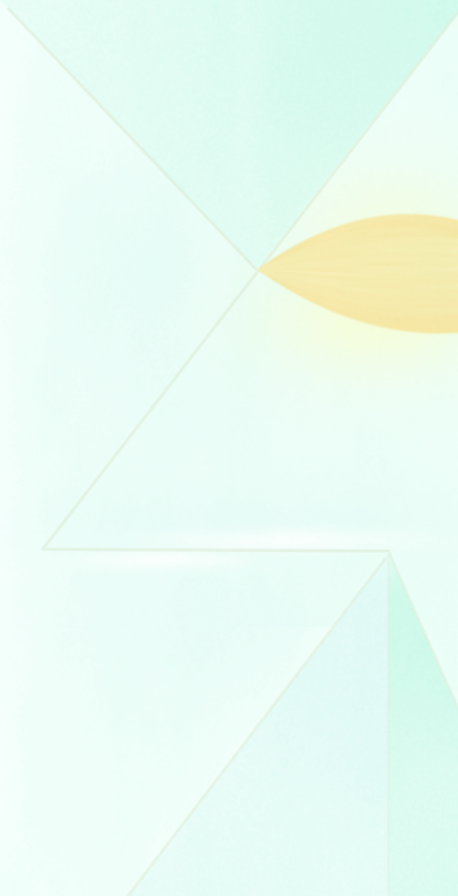
A WebGL 2 fragment shader for this background:

```glsl
#version 300 es
precision highp float;

#define PALE vec3(0.925, 0.995, 0.970)
#define MINT vec3(0.800, 0.975, 0.915)
#define ICE vec3(0.870, 0.975, 0.960)
#define GLOW vec3(0.970, 0.990, 0.820)
#define GOLD vec3(0.965, 0.895, 0.620)
#define STRAW vec3(0.960, 0.935, 0.710)
#define CREASE vec3(0.870, 0.930, 0.850)
#define LINE_WIDTH 0.0017
#define GRAIN 0.022
#define WASH 0.028

uniform vec2 u_resolution;
out vec4 fragColor;

float hash(vec2 p) {
  vec3 q = fract(vec3(p.xyx) * 0.1031);
  q += dot(q, q.yzx + 33.33);
  return fract((q.x + q.y) * q.z);
}

float noise(vec2 p) {
  vec2 i = floor(p), f = fract(p);
  f = f * f * (3.0 - 2.0 * f);
  return mix(mix(hash(i), hash(i + vec2(1, 0)), f.x),
             mix(hash(i + vec2(0, 1)), hash(i + vec2(1, 1)), f.x), f.y);
}

float fbm(vec2 p) {
  float sum = 0.0, amp = 0.5;
  for (int i = 0; i < 4; i++) {
    sum += amp * noise(p);
    p = p * 2.03 + 17.0;
    amp *= 0.5;
  }
  return sum;
}

// Signed distance to an endless line, positive on its left
float side(vec2 p, vec2 a, vec2 b) {
  vec2 d = normalize(b - a);
  return dot(p - a, vec2(-d.y, d.x));
}

float segment(vec2 p, vec2 a, vec2 b) {
  vec2 d = b - a;
  return length(p - a - d * clamp(dot(p - a, d) / dot(d, d), 0.0, 1.0));
}

// Soft elliptical spot
float spot(vec2 p, vec2 centre, vec2 radius) {
  vec2 d = (p - centre) / radius;
  return exp(-dot(d, d));
}

float crease(vec2 p, vec2 a, vec2 b) {
  return 1.0 - smoothstep(0.3 * LINE_WIDTH, 1.7 * LINE_WIDTH, segment(p, a, b));
}

void main() {
  vec2 p = gl_FragCoord.xy / u_resolution.y;
  p.x += 0.5 * (0.5117 - u_resolution.x / u_resolution.y);

  // Corners of the folded planes
  vec2 topLeft = vec2(0.010, 0.990), topRight = vec2(0.513, 0.988);
  vec2 joint = vec2(0.2865, 0.699), leftCorner = vec2(0.048, 0.387);
  vec2 apex = vec2(0.4336, 0.385), tipFold = vec2(0.430, 0.376);
  vec2 baseLeft = vec2(0.143, 0.0), baseRight = vec2(0.513, 0.206);

  // Pale ground, whiter along the left edge and beside the folds
  float leftFold = side(p, topLeft, joint), rightFold = side(p, joint, topRight);
  float slope = side(p, baseLeft, tipFold), flank = side(p, apex, baseRight);
  vec3 col = PALE + vec3(0.030, 0.005, 0.015) * exp(-p.x / 0.07);
  col = mix(col, ICE, 0.28 * spot(p, vec2(0.17, 0.66), vec2(0.13, 0.20)));
  col = mix(col, ICE, 0.30 * spot(p, vec2(0.27, 0.415), vec2(0.22, 0.035)));
  col = mix(col, ICE, 0.30 * spot(p, vec2(0.24, 0.30), vec2(0.20, 0.10)));
  col = mix(col, vec3(0.96, 1.0, 0.985), 0.6 * exp(-abs(slope) / 0.035) * step(p.y, 0.30));

  // Upper mint plane with a pale vertical streak
  float upper = smoothstep(-0.002, 0.002, min(leftFold, rightFold));
  float depth = 0.30 + 0.50 * smoothstep(0.10, 0.50, p.x) * smoothstep(0.68, 1.0, p.y);
  depth += 0.14 * spot(p, vec2(0.36, 0.85), vec2(0.07, 0.13));
  depth -= 0.16 * spot(p, vec2(0.275, 0.90), vec2(0.018, 0.15));
  col = mix(col, MINT, upper * depth);

  // Lower wedge: icy face and a mint face, split by an upright fold
  float wedge = smoothstep(-0.002, 0.002, min(-slope, -flank));
  float turn = smoothstep(-0.002, 0.002, p.x - apex.x);
  float iceAmount = 0.45 + 0.40 * smoothstep(0.18, 0.43, p.x) * smoothstep(0.0, 0.25, p.y);
  float mintAmount = 0.50 + 0.45 * smoothstep(0.10, 0.30, p.y);
  col = mix(col, mix(mix(col, ICE, iceAmount), mix(PALE, MINT, mintAmount), turn), wedge);
  col = mix(col, PALE, 0.6 * wedge * spot(p, apex, vec2(0.03, 0.035)));

  // White brush marks on both sides of the level fold
  float ripple = 0.006 * (fbm(vec2(p.x * 14.0, 2.0)) - 0.5);
  float over = spot(p + vec2(0, ripple), vec2(0.32, 0.397), vec2(0.13, 0.012));
  float under = spot(p + vec2(0, ripple), vec2(0.18, 0.376), vec2(0.09, 0.010));
  col = mix(col, vec3(0.985, 1.0, 0.99), 0.85 * max(over, under));

  // Yellow light around the petal
  float halo = 0.75 * spot(p, vec2(0.42, 0.645), vec2(0.12, 0.065));
  halo += 0.45 * spot(p, vec2(0.44, 0.755), vec2(0.11, 0.06));
  col = mix(col, GLOW, min(halo, 1.0) * mix(1.0, 0.25, upper));

  // Faint creases
  float lines = crease(p, topLeft, joint);
  lines = max(lines, crease(p, topRight, leftCorner));
  lines = max(lines, crease(p, leftCorner, apex));
  lines = max(lines, 0.8 * crease(p, tipFold, baseLeft));
  lines = max(lines, 0.7 * crease(p, apex, baseRight));
  lines = max(lines, 0.45 * crease(p, apex, vec2(apex.x, 0.0)));
  col = mix(col, CREASE, 0.65 * lines);

  // Petal with unequal curved edges and lengthwise fibres
  float t = (p.x - joint.x) / 0.2265, y = p.y - joint.y;
  float top = 0.0625 * (1.0 - pow(1.0 - t / 0.75, 2.0));
  float bottom = 0.0716 * (1.0 - pow(1.0 - t / 0.9, 2.0));
  float inside = min(top - y, y + bottom);
  float across = y / max(y > 0.0 ? top : bottom, 0.002);
  float fibre = fbm(vec2(t * 3.0, across * 11.0 + 20.0));
  float rim = smoothstep(0.35, 1.0, abs(across));
  vec3 petal = mix(STRAW, GOLD, clamp(0.15 + 0.55 * rim + 0.8 * (fibre - 0.3), 0.0, 1.0));
  col = mix(col, petal, 0.95 * smoothstep(-0.002, 0.003, inside) * step(0.0, t));

  // Watercolour wash and paper grain
  float wash = fbm(p * vec2(22.0, 7.0)) - 0.47;
  float grain = noise(p * 360.0) - 0.5;
  col += vec3(1.0, 0.15, 0.45) * (WASH * wash + GRAIN * grain * (0.5 + 0.5 * max(upper, wedge)));
  fragColor = vec4(clamp(col, 0.0, 1.0), 1.0);
}
```
